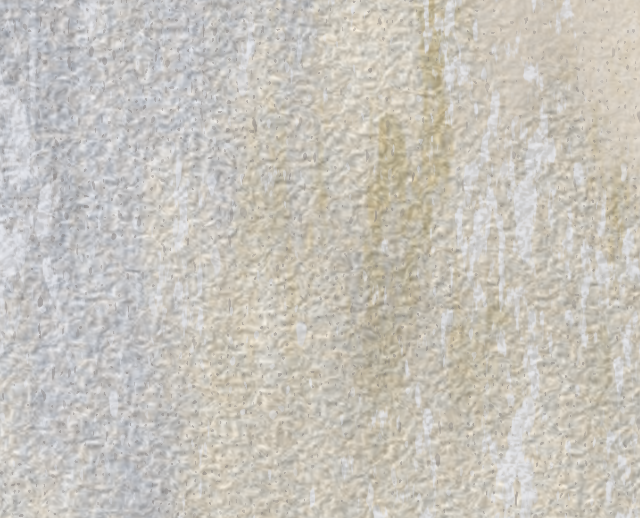
Give the GLSL for this texture, as a WebGL 2 fragment shader.

```glsl
#version 300 es
precision highp float;
// Weathered plaster wall: a cool-to-warm base with fine relief grain,
// vertical ochre stains, broken whitewash runs, pale flakes and dark pits.
// Built from hashed value noise and jittered grids of ragged ellipses.

#define COOL_PLASTER vec3(0.765, 0.767, 0.780)
#define WARM_PLASTER vec3(0.790, 0.768, 0.722)
#define BARE_PLASTER vec3(0.830, 0.796, 0.748)
#define OCHRE vec3(0.700, 0.640, 0.470)
#define WHITEWASH vec3(0.865, 0.872, 0.895)
#define PIT vec3(0.530, 0.505, 0.500)
#define GRAIN_SCALE 100.0
#define GRAIN_CONTRAST 0.25
#define OCHRE_AMOUNT 0.60
#define WASH_AMOUNT 0.80
#define PIT_AMOUNT 0.50

uniform vec2 u_resolution;
out vec4 fragColor;

// Integer hash of a lattice cell, three values in 0..1
vec3 hash3(vec2 cell, uint seed) {
    uvec3 v = uvec3(uvec2(ivec2(cell)), seed) * 1664525u + 1013904223u;
    v.x += v.y * v.z; v.y += v.z * v.x; v.z += v.x * v.y;
    v ^= v >> 16u;
    v.x += v.y * v.z; v.y += v.z * v.x; v.z += v.x * v.y;
    return vec3(v >> 8u) / 16777216.0;
}

float noise(vec2 p, uint seed) {
    vec2 i = floor(p), f = fract(p);
    f = f * f * (3.0 - 2.0 * f);
    float low = mix(hash3(i, seed).x, hash3(i + vec2(1, 0), seed).x, f.x);
    float high = mix(hash3(i + vec2(0, 1), seed).x, hash3(i + 1.0, seed).x, f.x);
    return mix(low, high, f.y);
}

float fbm(vec2 p, uint seed) {
    float sum = 0.0, weight = 0.53;
    for (uint k = 0u; k < 4u; k++) {
        sum += weight * noise(p, seed + k);
        p = p * 2.03 + 7.3;
        weight *= 0.5;
    }
    return sum;
}

// Ragged upright ellipses, at most one per grid cell
float flakes(vec2 p, vec2 cellSize, float chance, uint seed) {
    vec2 q = p / cellSize;
    vec2 cell = floor(q);
    vec3 place = hash3(cell, seed), shape = hash3(cell, seed + 1u);
    vec2 offset = fract(q) - 0.5 - 0.5 * (place.xy - 0.5);
    vec2 radius = mix(vec2(0.09, 0.12), vec2(0.20, 0.24), shape.xy * shape.xy);
    radius.x *= 1.0 + 1.2 * clamp(offset.y, -0.4, 0.1);
    float density = smoothstep(0.25, 0.75, noise(cell * cellSize * 5.0, seed + 2u));
    float present = step(place.z, chance * (0.3 + 1.4 * density));
    float mask = 1.0 - smoothstep(0.75, 1.15, length(offset / radius));
    return present * mask * (0.55 + 0.45 * shape.z);
}

void main() {
    vec2 p = gl_FragCoord.xy / u_resolution.y;
    float broad = fbm(p * vec2(4.0, 2.2), 10u) - 0.5;
    float streak = fbm(p * vec2(16.0, 2.2), 20u) - 0.5;
    float dashes = noise(p * vec2(95.0, 34.0), 30u) - 0.5;

    // Regions: cool upper left, bare patch upper right
    float cool = 1.0 - smoothstep(-0.22, 0.24, p.x - 0.20 - 0.38 * p.y + 0.7 * broad + 0.3 * streak);
    float bare = smoothstep(0.82, 1.00, p.x + 0.35 * streak)
               * smoothstep(0.60, 0.80, p.y + 0.45 * streak);
    vec3 color = mix(WARM_PLASTER, COOL_PLASTER, cool);
    color = mix(color, BARE_PLASTER, 0.85 * bare);
    color += 0.10 * broad + 0.07 * streak;

    // Ochre stains running down, strongest right of centre
    float stainZone = smoothstep(0.35, 0.75, p.x) * smoothstep(0.05, 0.65, p.y) * (1.0 - 0.8 * bare);
    float stain = smoothstep(0.0, 0.26, fbm(p * vec2(19.0, 3.2), 40u) - 0.5 + 0.22 * dashes);
    color = mix(color, OCHRE, OCHRE_AMOUNT * stain * (0.15 + 0.85 * stainZone));

    // Relief grain: lit slope of a bumpy surface plus finer sand
    vec2 g = p * GRAIN_SCALE * vec2(1.0, 1.08);
    g += 0.9 * vec2(noise(g * 0.4, 50u), noise(g * 0.4, 51u));
    float relief = noise(g, 52u) - noise(g + vec2(-0.45, 0.65), 52u);
    float sand = noise(g * 1.9, 53u) - 0.5;
    float tint = noise(g * 0.55, 54u) - 0.5;
    float rough = 1.0 - 0.60 * bare;
    color += rough * GRAIN_CONTRAST * (0.60 * relief + 0.45 * sand);
    color += rough * (0.07 * dashes * (0.4 + cool) + 0.035 * tint * vec3(1.0, 0.1, -1.0));

    // Ragged coordinates shared by pits and flakes
    vec2 ragged = p + 0.007 * (vec2(noise(p * vec2(110.0, 60.0), 60u),
                                    noise(p * vec2(90.0, 50.0), 61u)) - 0.5);

    // Dark pits and short cracks
    float pits = max(flakes(ragged, vec2(0.016, 0.019), 0.42, 70u),
                     flakes(ragged + 3.1, vec2(0.024, 0.060), 0.10 + 0.12 * cool, 75u));
    color = mix(color, PIT, PIT_AMOUNT * pits * (0.65 + 0.35 * rough));

    // Whitewash runs broken into narrow upright chips
    float washZone = 0.30 * smoothstep(0.60, 1.0, p.x) + 0.24 * (1.0 - smoothstep(0.0, 0.22, p.x));
    float run = fbm(p * vec2(11.0, 1.5), 80u) - 0.5 + 0.5 * washZone - 0.22 * bare;
    float chips = fbm(p * vec2(62.0, 21.0), 90u) - 0.5;
    float wash = smoothstep(0.18, 0.30, 0.85 * run + 0.75 * chips);
    wash *= 0.75 + 0.25 * smoothstep(-0.2, 0.2, relief + sand);

    // Scattered flakes: large drops and small flecks
    float drops = flakes(ragged, vec2(0.062, 0.150), 0.24, 100u);
    float flecks = flakes(ragged + 1.7, vec2(0.026, 0.052), 0.27, 110u);
    float pale = max(wash, max(drops, 0.75 * flecks) * (1.0 - 0.8 * bare));
    vec3 paint = WHITEWASH + 0.06 * relief + 0.05 * sand;
    color = mix(color, paint, WASH_AMOUNT * pale);

    fragColor = vec4(clamp(color, 0.0, 1.0), 1.0);
}
```
